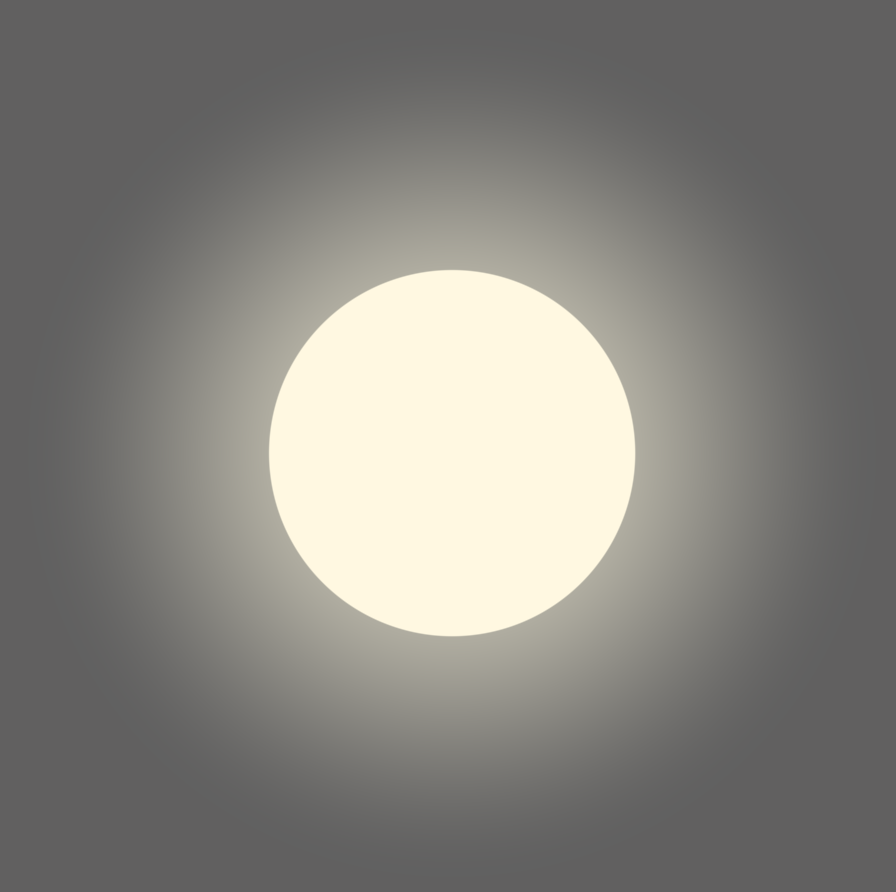
Write a Shadertoy shader that draws this background.

```glsl
const vec3 BACKDROP = vec3(0.380, 0.378, 0.378);
const vec3 GLOW_COLOR = vec3(0.770, 0.756, 0.695);
const vec3 DISC_COLOR = vec3(1.000, 0.973, 0.882);

// Signed distance to a circle
float circleDistance(vec2 p, vec2 center, float radius) {
    return length(p - center) - radius;
}

// Antialiased coverage of a signed distance
float coverage(float dist, float pixelSize) {
    return 1.0 - smoothstep(-pixelSize, pixelSize, dist);
}

// Soft radial falloff, full inside and zero outside
float softGlow(float dist, float inner, float outer) {
    return 1.0 - smoothstep(inner, outer, dist);
}

void mainImage(out vec4 fragColor, in vec2 fragCoord) {
    float pixelSize = 1.0 / iResolution.y;
    vec2 p = fragCoord * pixelSize;
    float aspect = iResolution.x * pixelSize;

    vec2 center = vec2(0.5046 * aspect, 0.492);
    float discRadius = 0.2053;
    float discDist = circleDistance(p, center, discRadius);

    // Wide halo
    float halo = softGlow(discDist + discRadius, 0.0914, 0.483);
    vec3 color = mix(BACKDROP, GLOW_COLOR, halo);

    // Bright disc
    color = mix(color, DISC_COLOR, coverage(discDist, pixelSize));

    fragColor = vec4(color, 1.0);
}
```
